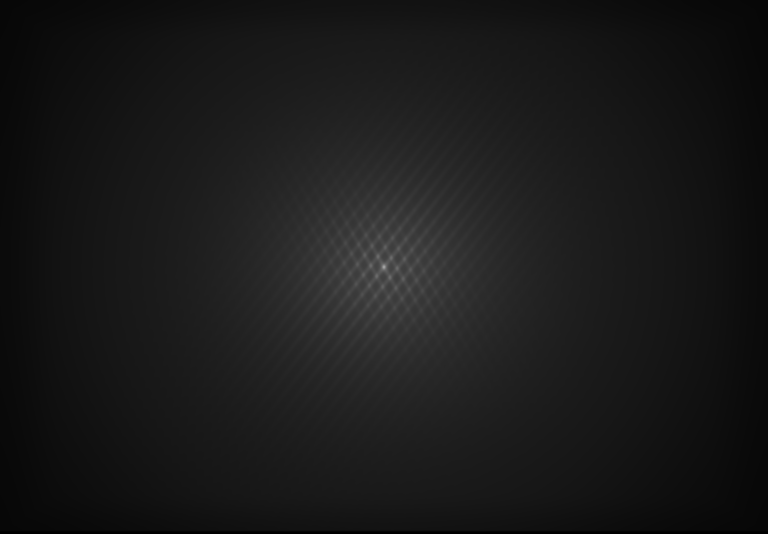
Write a WebGL 1 fragment shader that draws this background.

```glsl
precision highp float;
// A soft grey glow on near-black, with a fine slanted interference lattice
// at its heart. The glow is a reciprocal falloff; the lattice is two crossed
// cosine gratings that fade outwards, plus a small bright core.

uniform vec2 u_resolution;

const float TAU = 6.2831853;

// Smooth wave with crests narrower than its troughs, centred near zero.
float grating(vec2 p, vec2 frequency) {
  float wave = 0.5 + 0.5 * cos(TAU * dot(p, frequency));
  return wave * wave - 0.375;
}

// Reciprocal falloff with a rounded peak, darker towards the corners.
float glow(vec2 p) {
  float r = length(vec2(length(p * vec2(0.98, 1.04)), 0.05));
  float vignette = 1.0 - 0.42 * smoothstep(0.48, 0.9, length(p));
  return vignette / (2.5 + 16.8 * r);
}

// Long rising stripes crossed by a weaker family that breaks them into dots.
float lattice(vec2 p) {
  vec2 along = vec2(dot(p, vec2(0.62, 0.785)), dot(p, vec2(0.785, -0.62)));
  float stripeFade = exp(-length(along * vec2(8.0, 13.0)));
  float dotFade = exp(-length(along * vec2(24.0, 12.0)));
  float stripes = grating(p, vec2(37.2, -29.3));
  float crossing = grating(p, vec2(42.6, 24.0));
  float sparkle = max(stripes, 0.0) * max(crossing, 0.0);
  return 0.085 * stripes * stripeFade
       + 0.085 * crossing * dotFade
       + 0.2 * sparkle * exp(-24.0 * length(p));
}

void main() {
  vec2 uv = gl_FragCoord.xy / u_resolution;
  vec2 p = (gl_FragCoord.xy - 0.5 * u_resolution) / u_resolution.y;

  float light = glow(p) + lattice(p);
  light += 0.2 * exp(-160.0 * length(p));

  // Slight darkening along the frame and a thin black line at the bottom.
  vec2 inset = min(uv, 1.0 - uv);
  light *= mix(0.8, 1.0, smoothstep(0.0, 0.08, min(inset.x, inset.y)));
  light *= smoothstep(0.003, 0.008, uv.y);

  gl_FragColor = vec4(vec3(clamp(light, 0.0, 1.0)), 1.0);
}
```
